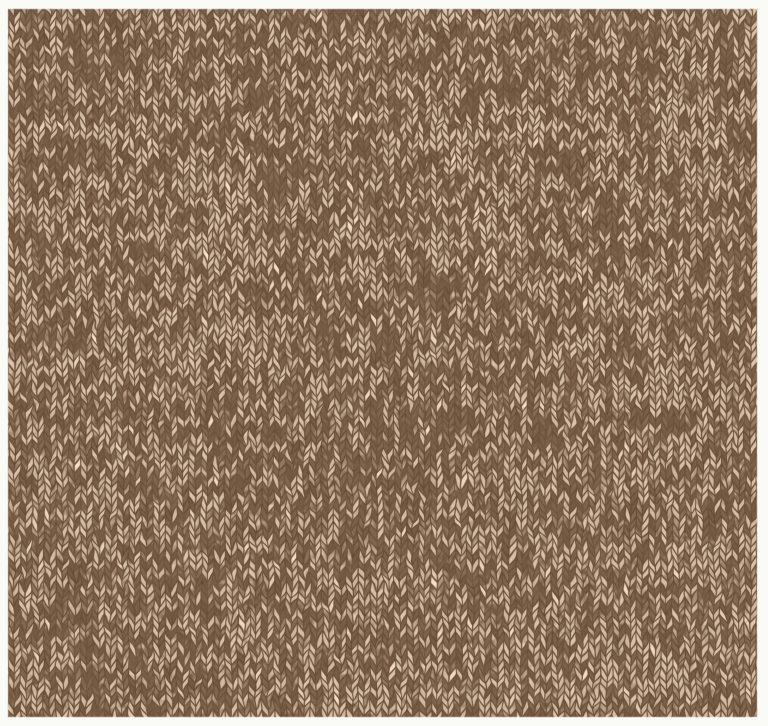
Give the GLSL for this texture, as a Shadertoy shader.

```glsl
// Marled brown and cream stocking-stitch knit on a pale border.

const vec3 DEEP_BROWN = vec3(0.35, 0.24, 0.15);
const vec3 CREAM = vec3(0.84, 0.75, 0.66);
const vec3 BORDER = vec3(0.98, 0.98, 0.97);
const vec2 FABRIC_MIN = vec2(0.0105, 0.0124);
const vec2 FABRIC_MAX = vec2(0.9857, 0.9876);
const vec2 STITCHES = vec2(62.0, 84.0);   // columns, rows
const float LEG_SLOPE = 1.05;             // rise of a leg, in rows

float hash(vec2 p) {
    vec3 q = fract(vec3(p.xyx) * 0.1031);
    q += dot(q, q.yzx + 33.33);
    return fract((q.x + q.y) * q.z);
}

float noise(vec2 p) {
    vec2 cell = floor(p), f = fract(p);
    f = f * f * (3.0 - 2.0 * f);
    float low = mix(hash(cell), hash(cell + vec2(1, 0)), f.x);
    float high = mix(hash(cell + vec2(0, 1)), hash(cell + vec2(1, 1)), f.x);
    return mix(low, high, f.y);
}

// Soft rise from both ends of a unit interval
float softSpan(float t, float edge) {
    return smoothstep(0.0, edge, min(t, 1.0 - t));
}

// Uneven tension bends the rows and columns slightly
vec2 handTension(vec2 g) {
    vec2 bend = vec2(noise(g * 0.8 + 11.0), noise(g * 0.8 + 47.0)) - 0.5;
    return g + bend * vec2(0.3, 0.55);
}

// Yarn tone of one leg: mottled brown to cream, with broad drifts
float yarnTone(vec2 leg, vec2 g) {
    float drift = noise(g * vec2(0.09, 0.16) + 5.0) - 0.5;
    float rowDrift = noise(vec2(g.x * 0.04, leg.y * 0.9) + 80.0) - 0.5;
    float fleck = noise(g * vec2(2.2, 1.7) + 23.0) - 0.5;
    float blend = hash(leg + 17.0) + 0.22 * drift + 0.14 * rowDrift + 0.4 * fleck;
    float tone = mix(0.27, 0.98, smoothstep(0.28, 0.76, blend));
    float slub = smoothstep(0.93, 1.0, hash(leg + 131.0));
    return tone + 0.12 * (hash(leg + 59.0) - 0.5) + 0.22 * slub;
}

// Tone of the knit: each column is a stack of V shapes with two legs
float knitTone(vec2 g) {
    vec2 s = handTension(g);
    float fromCentre = abs(fract(s.x) - 0.5) * 2.0;
    float along = fract(s.x * 2.0);
    float across = s.y - LEG_SLOPE * fromCentre;
    vec2 leg = vec2(floor(s.x * 2.0), floor(across) + 10.0);
    float body = softSpan(fract(across), 0.3) * softSpan(along, 0.2);
    float shadow = 0.1 + 0.12 * noise(g * 1.3 + 71.0);
    return mix(shadow, yarnTone(leg, g), body);
}

// Coverage of the fabric rectangle
float fabricMask(vec2 uv, vec2 pixel) {
    vec2 low = smoothstep(FABRIC_MIN - pixel, FABRIC_MIN + pixel, uv);
    vec2 high = smoothstep(FABRIC_MAX + pixel, FABRIC_MAX - pixel, uv);
    return low.x * low.y * high.x * high.y;
}

void mainImage(out vec4 fragColor, in vec2 fragCoord) {
    vec2 pixel = 1.0 / iResolution.xy;
    vec2 uv = fragCoord * pixel;
    vec2 toStitches = STITCHES / (FABRIC_MAX - FABRIC_MIN);

    // Four samples per pixel smooth the fine stitches
    float tone = 0.0;
    for (int i = 0; i < 4; i++) {
        vec2 offset = (vec2(i % 2, i / 2) - 0.5) * 0.5 * pixel;
        tone += 0.25 * knitTone((uv + offset - FABRIC_MIN) * toStitches + 4.0);
    }

    vec3 knit = mix(DEEP_BROWN, CREAM, tone);
    fragColor = vec4(mix(BORDER, knit, fabricMask(uv, pixel)), 1.0);
}
```
